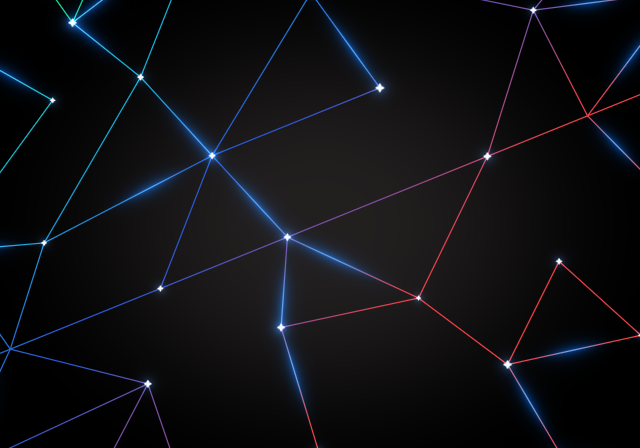
Give the GLSL for this background, as a WebGL 1 fragment shader.

```glsl
precision highp float;
// Glowing network of thin neon lines with white sparks on a dark vignette.

uniform vec2 u_resolution;

#define AXIS_A vec2(0.334, 0.135)   // lattice step along the rows
#define AXIS_B vec2(0.150, 0.300)   // lattice step between rows
#define JITTER 0.50                 // total node displacement, in cells
#define EDGE_SHARE 0.62             // share of the edges that are drawn
#define HOT_SHARE 0.55              // share of the edges with a hot stretch
#define LINE_HALF 0.0014            // half line width, in canvas heights
#define GLOW_WIDTH 0.011
#define GLOW_COLOR vec3(0.02, 0.38, 0.85)
#define HOT_COLOR vec3(0.35, 0.72, 1.0)
#define SPARK_SIZE 0.0062
#define CENTER_COLOR vec3(0.132, 0.120, 0.122)
#define SEED 7.0

float hash(vec2 c, float salt) {
  vec3 q = fract(vec3(c.xyx + salt + SEED) * vec3(0.1031, 0.1030, 0.0973));
  q += dot(q, q.yzx + 33.33);
  return fract((q.x + q.y) * q.z);
}

// Jittered lattice node; row zero stays straight to form one long line.
vec2 nodeAt(vec2 c) {
  vec2 offset = JITTER * (vec2(hash(c, 1.7), hash(c, 5.3)) - 0.5);
  if (abs(c.y) < 0.5) offset.y = 0.0;
  c += offset;
  return AXIS_A * c.x + AXIS_B * c.y;
}

// Green, cyan, blue, violet and red from upper left to lower right.
vec3 spectrum(vec2 p) {
  float t = p.x - 0.9 * p.y + 1.165;
  vec3 c = mix(vec3(0.10, 0.90, 0.50), vec3(0.08, 0.68, 0.85), smoothstep(0.05, 0.45, t));
  c = mix(c, vec3(0.16, 0.34, 0.82), smoothstep(0.45, 0.85, t));
  c = mix(c, vec3(0.48, 0.30, 0.62), smoothstep(0.85, 1.20, t));
  return mix(c, vec3(0.92, 0.25, 0.27), smoothstep(1.20, 1.55, t));
}

// Blends one line, with an optional hot stretch, over the colour.
vec3 drawEdge(vec3 col, vec2 p, vec2 a, vec2 b, vec2 id, float salt, float pixel) {
  vec2 along = b - a;
  float len = length(along);
  float h = clamp(dot(p - a, along) / (len * len), 0.0, 1.0);
  float d = length(p - a - along * h);

  float center = mix(0.15, 0.85, hash(id, salt + 2.1));
  float reach = mix(0.05, 0.10, hash(id, salt + 4.7));
  float s = (h - center) * len / reach;
  float heat = exp(-s * s) * step(hash(id, salt + 8.9), HOT_SHARE);

  col += GLOW_COLOR * 0.65 * heat * exp(-d / GLOW_WIDTH);
  float cover = clamp((LINE_HALF - d) / pixel + 0.5, 0.0, 1.0);
  return mix(col, mix(spectrum(p), HOT_COLOR, 0.8 * heat), cover);
}

// Adds a small four-pointed white spark with a soft halo.
vec3 drawSpark(vec3 col, vec2 v, vec2 id, float pixel) {
  float r = length(v);
  float size = SPARK_SIZE * mix(0.65, 1.15, hash(id, 12.4));
  float star = abs(v.x * v.x - v.y * v.y) / (r * r + 1e-6);
  float radius = size * (0.85 + 0.5 * star * star * star);
  col += mix(GLOW_COLOR, vec3(0.8), 0.3) * 0.6 * exp(-r / (1.5 * size));
  float soft = pixel + 0.25 * size;
  return mix(col, vec3(0.97, 0.99, 1.0), clamp((radius - r) / soft + 0.5, 0.0, 1.0));
}

void main() {
  vec2 p = (gl_FragCoord.xy - 0.5 * u_resolution) / u_resolution.y;
  float pixel = 1.0 / u_resolution.y;

  // Dark vignette
  float r = length(p * vec2(0.8, 1.0));
  vec3 col = CENTER_COLOR * (1.0 - smoothstep(0.08, 0.62, r));

  // Lattice cell under this point
  vec2 a = AXIS_A;
  vec2 b = AXIS_B;
  float area = a.x * b.y - a.y * b.x;
  vec2 cell = floor(vec2(p.x * b.y - p.y * b.x, a.x * p.y - a.y * p.x) / area);

  // Lines
  for (int j = -2; j <= 2; j++) {
    for (int i = -2; i <= 2; i++) {
      vec2 id = cell + vec2(float(i), float(j));
      vec2 start = nodeAt(id);
      for (int k = 0; k < 3; k++) {
        float salt = 20.0 + 13.0 * float(k);
        vec2 hop = k == 0 ? vec2(1.0, 0.0) : k == 1 ? vec2(0.0, 1.0) : vec2(1.0, -1.0);
        bool spine = k == 0 && abs(id.y) < 0.5;
        if (spine || hash(id, salt) < EDGE_SHARE)
          col = drawEdge(col, p, start, nodeAt(id + hop), id, salt, pixel);
      }
    }
  }

  // Sparks above the lines
  for (int j = -1; j <= 2; j++) {
    for (int i = -1; i <= 2; i++) {
      vec2 id = cell + vec2(float(i), float(j));
      if (hash(id, 16.2) < 0.85) col = drawSpark(col, p - nodeAt(id), id, pixel);
    }
  }

  gl_FragColor = vec4(min(col, 1.0), 1.0);
}
```
